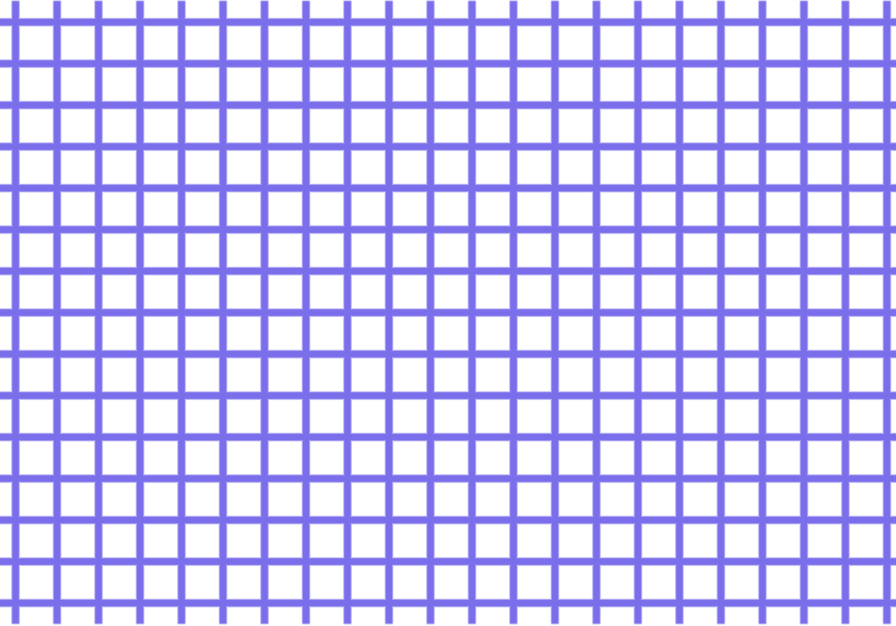
Reproduce this pattern procedurally as a WebGL 1 fragment shader.

```glsl
precision highp float;
// Square lattice of violet lines on white: 22 upright lines and 15 level ones.
// Folded cell coordinates give the distance to the nearest line on each axis,
// and the two soft-edged bands are joined into one ink coverage.

uniform vec2 u_resolution;

// Coverage of a line centred on every whole number.
float lineCoverage(float coordinate, float halfWidth, float softness) {
  float distanceToLine = abs(fract(coordinate + 0.5) - 0.5);
  return 1.0 - smoothstep(halfWidth - softness, halfWidth + softness, distanceToLine);
}

void main() {
  // Square cells, measured from the top left corner.
  float cellsPerPixel = 21.594 / u_resolution.x;
  vec2 fromTopLeft = vec2(gl_FragCoord.x, u_resolution.y - gl_FragCoord.y);
  vec2 cell = fromTopLeft * cellsPerPixel;
  float cellsDown = u_resolution.y * cellsPerPixel;

  // Edges stay slightly soft, and never narrower than a pixel.
  float softness = max(0.033, 0.7 * cellsPerPixel);
  float upright = lineCoverage(cell.x - 0.375, 0.092, softness);
  float level = lineCoverage(cell.y - 0.534, 0.092, softness);

  // Upright lines stop just short of the top and bottom borders.
  float borderGap = min(cell.y - 0.02, cellsDown - 0.05 - cell.y);
  upright *= smoothstep(-softness, softness, borderGap);

  float ink = max(upright, level);
  gl_FragColor = vec4(mix(vec3(1.0), vec3(0.48, 0.43, 0.92), ink), 1.0);
}
```
